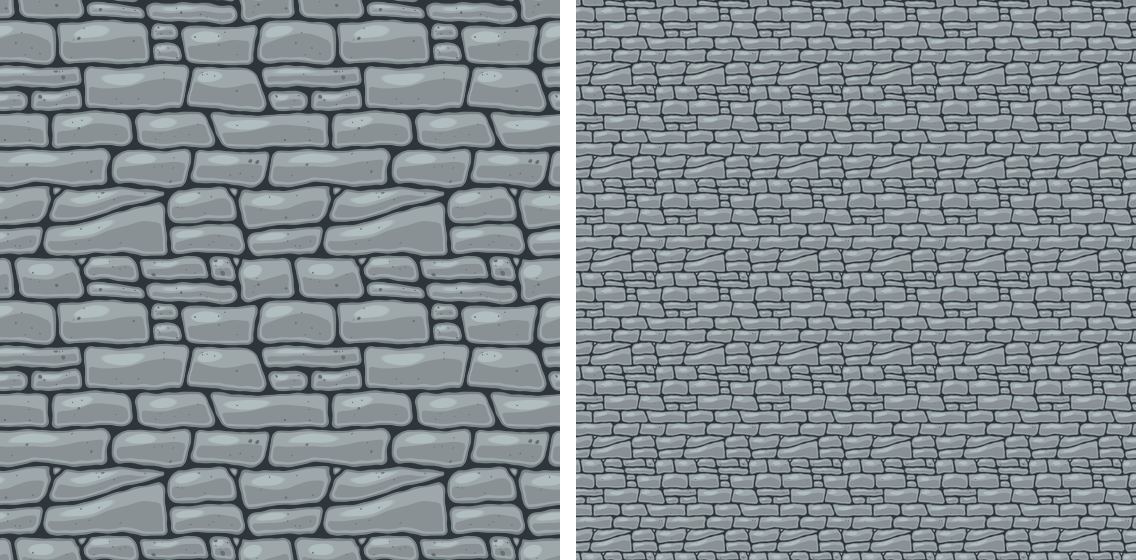
Left: one tile. Right: repeated 3 by 3.
Reproduce this texture procedurally as a WebGL 2 fragment shader.

```glsl
#version 300 es
precision highp float;
// Cartoon dry-stone wall: rounded grey stones in uneven courses over dark mortar.
uniform vec2 u_resolution;
out vec4 fragColor;

const float REPEATS = 2.0;
const float GAP = 0.0062;
const vec3 MORTAR = vec3(0.18, 0.21, 0.23);
const vec3 RIM = vec3(0.48, 0.52, 0.53);
const vec3 SHADE = vec3(0.54, 0.57, 0.58);
const vec3 LIGHT = vec3(0.62, 0.66, 0.67);
const vec3 GLINT = vec3(0.69, 0.745, 0.75);
const vec3 PIT = vec3(0.40, 0.44, 0.45);

// Courses run downward; each has up to four joints (a repeated joint is unused).
const float COURSE_TOPS[6] = float[6](0.078, 0.232, 0.391, 0.534, 0.672, 0.911);
const vec4 JOINTS[6] = vec4[6](
  vec4(0.203, 0.531, 0.648, 0.922), vec4(0.299, 0.674, 0.943, 0.299),
  vec4(0.172, 0.474, 0.771, 0.172), vec4(0.396, 0.682, 0.964, 0.396),
  vec4(0.172, 0.602, 0.862, 0.172), vec4(0.047, 0.302, 0.497, 0.844));
// Height at which a column is split into two stones; zero leaves it whole.
const vec4 SPLITS[6] = vec4[6](
  vec4(0.0, 0.48, 0.0, 0.0), vec4(0.0, 0.0, 0.5, 0.0), vec4(0.0), vec4(0.0),
  vec4(0.36, 0.5, 0.6, 0.0), vec4(0.0, 0.62, 0.55, 0.0));

vec2 hash2(vec2 p) {
  vec3 q = fract(p.xyx * vec3(0.1031, 0.1030, 0.0973));
  q += dot(q, q.yzx + 33.33);
  return fract((q.xx + q.yz) * q.zy);
}

float corner(vec2 cell, vec2 offset, float period) {
  float a = 6.2832 * hash2(mod(cell, period) + period * 3.7).x;
  return dot(vec2(cos(a), sin(a)), offset);
}

// Gradient noise that wraps once per tile.
float noise(vec2 p, float period) {
  p *= period;
  vec2 i = floor(p), f = p - i, e = vec2(1.0, 0.0);
  vec2 w = f * f * f * (f * (f * 6.0 - 15.0) + 10.0);
  return mix(mix(corner(i, f, period), corner(i + e, f - e, period), w.x),
             mix(corner(i + e.yx, f - e.yx, period), corner(i + 1.0, f - 1.0, period), w.x), w.y);
}

float cover(float depth, float px) { return clamp(depth / px + 0.5, 0.0, 1.0); }

float smoothMin(float a, float b, float k) {
  float h = max(k - abs(a - b), 0.0) / k;
  return min(a, b) - h * h * k * 0.25;
}

// Depth inside a rounded block; sides = distances to left, right, top, bottom.
float blockDepth(vec4 sides, float radius) {
  vec2 c = radius - min(sides.xz, sides.yw);
  return radius - length(max(c, 0.0)) - min(max(c.x, c.y), 0.0);
}

// Cuts the span (before, after) at a position; returns 1 on the far side.
float cutSpan(inout float before, inout float after, float cut) {
  float d = before - cut;
  if (d < 0.0) { after = -d; return 0.0; }
  before = d;
  return 1.0;
}

vec3 paintStone(float depth, vec2 uv, vec2 size, vec2 id, float wobble, float px) {
  vec2 h = hash2(id + 5.3);
  vec3 col = mix(MORTAR, RIM, cover(depth, px));
  col = mix(col, LIGHT, cover(depth - 0.0082 - 0.004 * wobble, px));
  // Wavy shaded lower face
  float wave = 0.57 + 0.09 * sin(uv.x * 5.5 + 2.0 + 2.5 * h.x);
  float face = smoothMin(depth - 0.0165, (wave - uv.y) * size.y, 0.018);
  col = mix(col, SHADE, cover(face, px));
  // Oval glint near the upper left
  vec2 g = uv - vec2(0.27 + 0.12 * h.y, 0.73);
  g.y -= 0.15 * g.x;
  float glint = (1.0 - length(g / vec2(0.19, 0.14))) * 0.14 * size.y;
  col = mix(col, GLINT, cover(min(glint, depth - 0.013), px));
  // Scattered pits
  for (int i = 0; i < 5; i++) {
    vec2 at = hash2(id * 3.1 + float(i) * 7.9);
    float radius = mix(0.0022, 0.009, pow(hash2(at * 91.0).x, 7.0));
    float pit = radius - length((uv - mix(vec2(0.15), vec2(0.88), at)) * size);
    col = mix(col, PIT, cover(min(pit, depth - 0.011), px));
  }
  return col;
}

vec3 wall(vec2 p, float px) {
  float wobble = noise(p, 22.0);
  p += 0.03 * vec2(noise(p + 0.37, 4.0), noise(p, 4.0));
  p += 0.007 * vec2(noise(p + 0.61, 13.0), noise(p + 0.23, 13.0));
  // Find the course, then the joints on either side
  vec4 s = vec4(1.0);
  int row = 0, column = 0;
  for (int i = 0; i < 6; i++) {
    float d = fract(p.y - COURSE_TOPS[i]);
    if (d < s.z) { s.z = d; row = i; }
    s.w = min(s.w, fract(COURSE_TOPS[i] - p.y));
  }
  float start = 0.0, end = 0.0, pebble = 1.0;
  for (int i = 0; i < 4; i++) {
    float joint = JOINTS[row][i];
    float lean = 0.55 * (hash2(vec2(joint * 100.0, row)).x - 0.5);
    float d = fract(p.x - joint - lean * (s.z - s.w) * 0.5);
    if (d < s.x) { s.x = d; column = i; start = joint; }
    if (1.0 - d < s.y) { s.y = 1.0 - d; end = joint; }
    // Small triangular pebbles wedged above some joints
    if (row > 3 && (row + i) % 2 == 0) {
      vec2 q = vec2(abs(fract(d + 0.5) - 0.5), s.z - 0.016);
      float triangle = max(0.866 * q.x + 0.5 * q.y, -q.y);
      pebble = min(pebble, mix(triangle, length(q), 0.4) - 0.011);
    }
  }
  // Split columns: wide ones on a diagonal, medium ones with an extra joint
  float width = fract(end - start), split = SPLITS[row][column];
  vec2 id = vec2(row * 4 + column, 0.0);
  if (split > 0.0) {
    float tilt = width > 0.4 ? -0.5 : 0.24 * (hash2(id + 2.7).y - 0.5);
    float u = s.x / (s.x + s.y) - 0.5;
    id.y = cutSpan(s.z, s.w, (split + tilt * u) * (s.z + s.w));
    if (width > 0.33 && width < 0.4 && (id.y > 0.5) == (row < 3))
      id.y += 2.0 * cutSpan(s.x, s.y, mix(0.7, 0.45, id.y) * (s.x + s.y));
  }
  s -= GAP;
  vec2 size = max(s.xz + s.yw, 0.001);
  float radius = mix(0.016, 0.044, hash2(id * 2.3 + step(s.yw, s.xz) * 11.0).x);
  radius = min(radius, 0.45 * min(size.x, size.y));
  float depth = blockDepth(s, radius) + 0.005 * wobble;
  depth = smoothMin(depth, pebble - 0.011, 0.008);
  vec3 col = paintStone(depth, vec2(s.x, s.w) / size, size, id, wobble, px);
  col = mix(col, RIM, cover(-pebble, px));
  return mix(col, LIGHT, cover(-pebble - 0.005, px));
}

void main() {
  vec2 p = gl_FragCoord.xy / u_resolution;
  vec2 tile = fract(vec2(p.x, 1.0 - p.y) * REPEATS);
  fragColor = vec4(wall(tile, REPEATS / u_resolution.y), 1.0);
}
```
